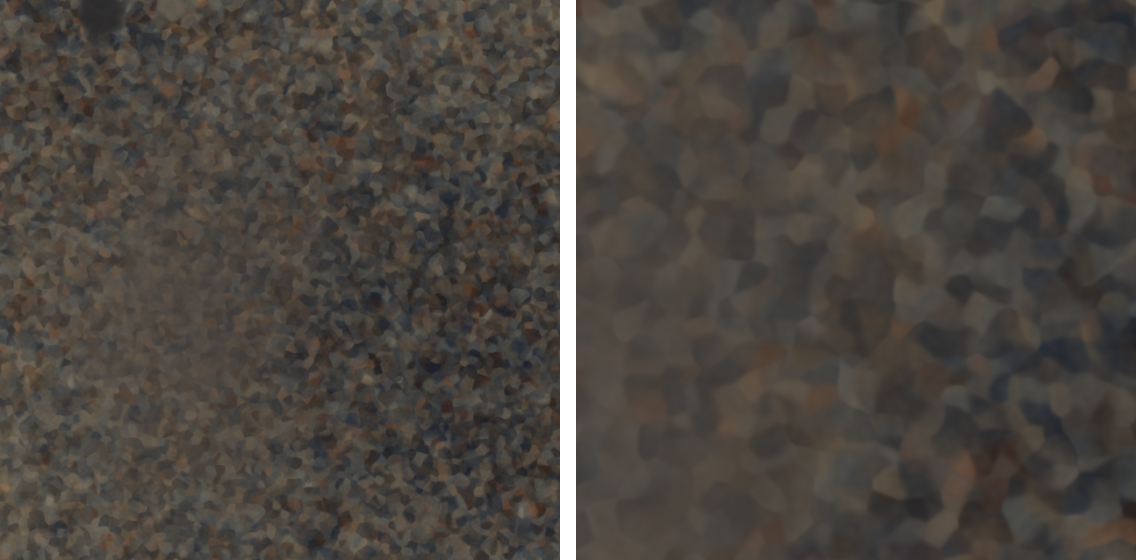
Left: the whole. Right: its middle third, enlarged.
Give the GLSL for this texture, as a Shadertoy shader.

```glsl
// Softly focused gravelly soil: small tan, blue-grey and rust grains under patches of brown dust.

#define GRAIN_SCALE 78.0
#define COARSE_SCALE 46.0
#define PEBBLE_SCALE 19.0
#define GRAIN_CONTRAST 0.86
#define BASE_TONE 0.50
#define DUST_AMOUNT 0.72
#define RUST_SHARE 0.07
#define SHADOW_COLOR vec3(0.168, 0.164, 0.170)
#define LIGHT_COLOR vec3(0.420, 0.390, 0.335)
#define DUST_COLOR vec3(0.315, 0.283, 0.255)
#define RUST_TINT vec3(0.085, 0.005, -0.030)
#define HUE_TINT vec3(0.034, 0.000, -0.032)

// Integer hash: three random values in 0..1 per cell and layer
vec3 hash3(vec2 cell, int layer) {
    uvec3 v = uvec3(ivec3(ivec2(cell) + 4096, layer));
    v = v * 1664525u + 1013904223u;
    v.x += v.y * v.z; v.y += v.z * v.x; v.z += v.x * v.y;
    v ^= v >> 16u;
    v.x += v.y * v.z; v.y += v.z * v.x; v.z += v.x * v.y;
    return vec3(v >> 8u) / 16777216.0;
}

float cornerGradient(vec2 cell, vec2 offset, int layer) {
    float angle = 6.28318 * hash3(cell, layer).x;
    return dot(vec2(cos(angle), sin(angle)), offset);
}

// Gradient noise, roughly -0.7..0.7
float gradientNoise(vec2 p, int layer) {
    vec2 i = floor(p), f = p - i;
    vec2 u = f * f * f * (f * (f * 6.0 - 15.0) + 10.0);
    vec2 e = vec2(1.0, 0.0);
    float low = mix(cornerGradient(i, f, layer), cornerGradient(i + e, f - e, layer), u.x);
    float high = mix(cornerGradient(i + e.yx, f - e.yx, layer),
                     cornerGradient(i + 1.0, f - 1.0, layer), u.x);
    return mix(low, high, u.y);
}

float fbm(vec2 p, int layer) {
    float sum = 0.0, amplitude = 1.0;
    for (int k = 0; k < 4; k++) {
        sum += amplitude * gradientNoise(p, layer + k);
        p = mat2(1.6, 1.2, -1.2, 1.6) * p;
        amplitude *= 0.55;
    }
    return sum;
}

// Blurred mosaic of grains: x = tone, y = warm or cool hue, z = rust
vec3 grains(vec2 p, int layer) {
    vec2 home = floor(p);
    vec3 sum = vec3(0.0);
    float total = 0.0;
    for (int y = -1; y <= 1; y++)
    for (int x = -1; x <= 1; x++) {
        vec2 cell = home + vec2(x, y);
        vec2 d = p - cell - hash3(cell, layer).xy;
        vec3 kind = hash3(cell, layer + 1);
        float weight = exp(-7.5 * dot(d, d));
        sum += weight * vec3(kind.xy - 0.5, step(1.0 - RUST_SHARE, kind.z));
        total += weight;
    }
    return sum / (total + 1e-4);
}

// Sparse, pale, soft-edged pebbles
float pebbles(vec2 p, int layer) {
    vec2 home = floor(p);
    float cover = 0.0;
    for (int y = -1; y <= 1; y++)
    for (int x = -1; x <= 1; x++) {
        vec2 cell = home + vec2(x, y);
        vec3 place = hash3(cell, layer), kind = hash3(cell, layer + 1);
        float radius = mix(0.15, 0.36, kind.y * kind.y);
        float disc = 1.0 - smoothstep(0.4 * radius, 1.3 * radius, length(p - cell - place.xy));
        cover = max(cover, disc * step(0.72, kind.x) * mix(0.3, 1.0, kind.z));
    }
    return cover;
}

// Wide soft spot for lighting, dust and stains
float spot(vec2 p, vec2 center, vec2 size) {
    vec2 d = (p - center) / size;
    return exp(-dot(d, d));
}

void mainImage(out vec4 fragColor, in vec2 fragCoord) {
    vec2 uv = fragCoord / iResolution.xy;
    vec2 p = fragCoord / iResolution.y;
    vec2 warp = vec2(gradientNoise(p * 40.0, 1), gradientNoise(p * 40.0, 2));
    vec2 q = p + 0.008 * warp;
    vec2 drift = uv + 0.09 * vec2(fbm(p * 4.0, 5), fbm(p * 4.0, 15));

    // Broad light and dust
    float light = 0.13 * spot(drift, vec2(0.08, 0.25), vec2(0.40, 0.38))
                + 0.10 * spot(drift, vec2(0.85, 1.0), vec2(0.40, 0.20))
                + 0.18 * spot(uv, vec2(0.0, 0.04), vec2(0.07, 0.13))
                - 0.25 * spot(drift, vec2(0.80, 0.40), vec2(0.34, 0.35))
                - 0.07 * spot(drift, vec2(0.12, 0.82), vec2(0.22, 0.14));
    float dust = spot(drift, vec2(0.34, 0.43), vec2(0.21, 0.30));
    dust = DUST_AMOUNT * clamp(dust * (1.0 + 0.5 * fbm(p * 9.0, 25)), 0.0, 1.0);

    // Grain tone and colour
    vec3 fine = grains(q * GRAIN_SCALE, 40);
    vec3 coarse = grains(q * COARSE_SCALE + 17.0, 50);
    float tone = GRAIN_CONTRAST * (0.75 * fine.x + 0.42 * coarse.x)
               + 0.17 * fbm(p * 13.0, 60) + 0.10 * gradientNoise(p * 160.0, 70);
    tone += 0.38 * pebbles(q * PEBBLE_SCALE, 80) - 0.02;
    vec3 color = mix(SHADOW_COLOR, LIGHT_COLOR, max(BASE_TONE + light + tone, -0.15));
    color += HUE_TINT * (fine.y + 1.2 * coarse.y + 0.5 * fbm(p * 10.0, 90));
    color += RUST_TINT * (0.6 * fine.z + 0.4 * coarse.z);

    // Dust veil, then a dark hollow and a pale stone at the top edge
    vec3 veil = DUST_COLOR * (1.0 + 0.5 * light + 0.12 * tone);
    color = mix(color, veil, dust);
    color = mix(color, SHADOW_COLOR, 0.9 * smoothstep(0.35, 0.75, spot(q, vec2(0.18, 0.98), vec2(0.05, 0.06))));
    color = mix(color, LIGHT_COLOR, 0.65 * smoothstep(0.35, 0.8, spot(q, vec2(0.305, 0.985), vec2(0.035, 0.028))));
    fragColor = vec4(clamp(color, 0.0, 1.0), 1.0);
}
```
